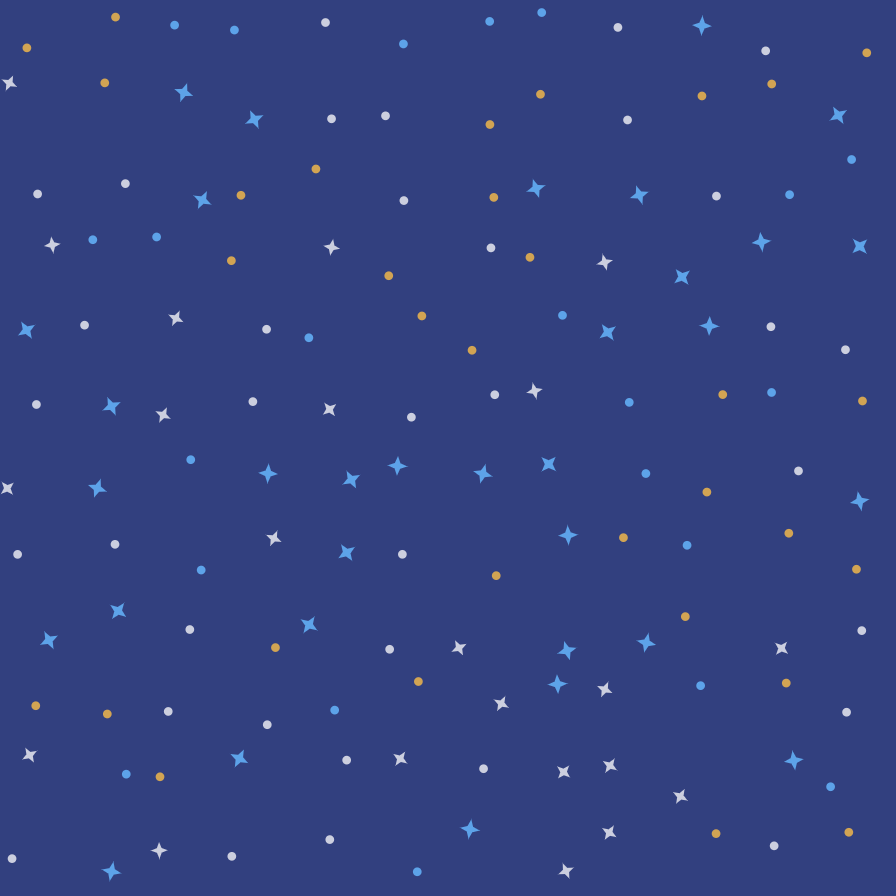
Give the GLSL for this pattern, as a WebGL 2 fragment shader.

```glsl
#version 300 es
precision highp float;

// Night-sky confetti: small dots and four-pointed stars scattered on deep blue.
// Each cell of a square grid holds one mark with a hashed position, kind and
// turn; marks are drawn from signed distances with one pixel of smoothing.

uniform vec2 u_resolution;
out vec4 fragColor;

// Layout, with lengths in cell units
const float CELLS = 12.0;
const vec2 JITTER_MIN = vec2(0.09, 0.28);
const vec2 JITTER_MAX = vec2(0.72, 0.90);

// Mark sizes, in cell units
const float DOT_RADIUS = 0.058;
const float BLUE_STAR_RADIUS = 0.132;
const float PALE_STAR_RADIUS = 0.112;
const float STAR_WAIST = 0.40;   // inner radius relative to the outer one

// Colours
const vec3 NIGHT = vec3(0.196, 0.251, 0.498);
const vec3 BLUE = vec3(0.365, 0.640, 0.915);
const vec3 PALE = vec3(0.800, 0.810, 0.875);
const vec3 GOLD = vec3(0.825, 0.645, 0.325);

const uint SEED = 37u;
const float QUARTER_TURN = 1.5707963;

// Integer hash (PCG style) giving four values in 0..1 per cell
vec4 hashCell(ivec2 cell) {
    uvec4 v = uvec4(uvec2(cell + 64), SEED, SEED + 11u);
    v = v * 1664525u + 1013904223u;
    v += v.yzxy * v.wxyz;
    v ^= v >> 16u;
    v += v.yzxy * v.wxyz;
    v ^= v >> 16u;
    return vec4(v >> 8u) / 16777216.0;
}

vec2 rotate(vec2 p, float angle) {
    float c = cos(angle), s = sin(angle);
    return vec2(c * p.x - s * p.y, s * p.x + c * p.y);
}

float dotDistance(vec2 p, float radius) {
    return length(p) - radius;
}

// Fold into one octant, then measure from the edge between tip and waist
float starDistance(vec2 p, float radius) {
    p = abs(p);
    p = vec2(max(p.x, p.y), min(p.x, p.y));
    vec2 tip = vec2(radius, 0.0);
    vec2 waist = vec2(radius * STAR_WAIST * sqrt(0.5));
    vec2 outward = normalize(vec2(waist.y, tip.x - waist.x));
    return dot(p - tip, outward);
}

// Five equally likely marks: three dot colours and two star colours
float markDistance(vec2 p, int kind, float angle, out vec3 color) {
    color = kind == 2 ? GOLD : (kind == 0 || kind == 3 ? BLUE : PALE);
    if (kind < 3) return dotDistance(p, DOT_RADIUS);
    float radius = kind == 3 ? BLUE_STAR_RADIUS : PALE_STAR_RADIUS;
    return starDistance(rotate(p, angle), radius);
}

void main() {
    float side = min(u_resolution.x, u_resolution.y);
    vec2 p = gl_FragCoord.xy / side * CELLS;
    float pixel = CELLS / side;
    ivec2 home = ivec2(floor(p));
    vec3 color = NIGHT;

    // Neighbours are included because marks may cross cell borders
    for (int y = -1; y <= 1; y++) {
        for (int x = -1; x <= 1; x++) {
            ivec2 cell = home + ivec2(x, y);
            vec4 random = hashCell(cell);
            vec2 center = vec2(cell) + mix(JITTER_MIN, JITTER_MAX, random.xy);
            int kind = int(random.z * 5.0);
            vec3 markColor;
            float d = markDistance(p - center, kind, random.w * QUARTER_TURN, markColor);
            float coverage = clamp(0.5 - d / pixel, 0.0, 1.0);
            color = mix(color, markColor, coverage);
        }
    }
    fragColor = vec4(color, 1.0);
}
```
